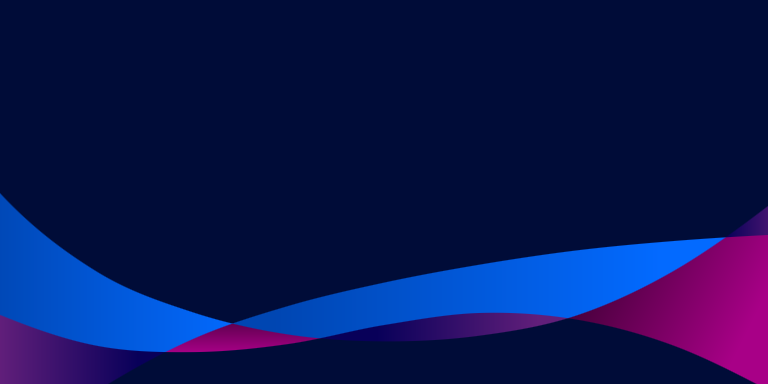
Give the GLSL for this background, as a Shadertoy shader.

```glsl
// Three crossing waves that form blue, magenta and violet ribbons on deep navy.
#define NAVY vec3(0.0, 0.047, 0.22)
#define BLUE_DEEP vec3(0.0, 0.275, 0.70)
#define BLUE_BRIGHT vec3(0.01, 0.415, 1.0)
#define MAGENTA_DEEP vec3(0.30, 0.0, 0.25)
#define MAGENTA_BRIGHT vec3(0.66, 0.0, 0.53)
#define INDIGO vec3(0.03, 0.0, 0.35)
#define VIOLET vec3(0.38, 0.12, 0.48)
#define SPANS 8

// Smooth curve through evenly spaced heights, with one guide knot past each end
float wave(float x, float h[SPANS + 3]) {
    float s = x * float(SPANS);
    int i = clamp(int(s), 0, SPANS - 1);
    float t = s - float(i);
    float p0 = h[i], p1 = h[i + 1], p2 = h[i + 2], p3 = h[i + 3];
    return p1 + 0.5 * t * (p2 - p0 + t * (2.0 * p0 - 5.0 * p1 + 4.0 * p2 - p3
         + t * (3.0 * (p1 - p2) + p3 - p0)));
}

// Antialiased coverage of the area below a curve
float below(float y, float curve) {
    float d = curve - y;
    return clamp(0.5 + d / max(fwidth(d), 1e-5), 0.0, 1.0);
}

// Linear position between two stops
float ramp(float a, float b, float x) {
    return clamp((x - a) / (b - a), 0.0, 1.0);
}

void mainImage(out vec4 fragColor, in vec2 fragCoord) {
    vec2 uv = fragCoord / iResolution.xy;
    float x = uv.x, y = uv.y;

    // Valley, ripple and rising waves
    float valley = below(y, wave(x, float[](0.831, 0.497, 0.294, 0.1875, 0.129,
        0.111, 0.126, 0.178, 0.292, 0.4635, 0.674)));
    float ripple = below(y, wave(x, float[](0.302, 0.180, 0.100, 0.083, 0.104,
        0.1535, 0.185, 0.168, 0.1015, -0.0156, -0.159)));
    float rise = below(y, wave(x, float[](-0.406, -0.195, -0.0195, 0.116, 0.203,
        0.264, 0.311, 0.3477, 0.372, 0.388, 0.396)));

    // Ribbon gradients
    vec3 leftBlue = mix(BLUE_DEEP, BLUE_BRIGHT, ramp(-0.02, 0.31, x));
    vec3 rightBlue = mix(BLUE_DEEP, BLUE_BRIGHT, ramp(0.36, 0.86, x));
    vec3 leftViolet = mix(VIOLET, INDIGO, ramp(0.0, 0.18, x));
    vec3 midViolet = mix(INDIGO, VIOLET, ramp(0.49, 0.70, x));
    vec3 rightViolet = mix(INDIGO, VIOLET, ramp(0.945, 1.03, x));
    float glow = x < 0.5 ? ramp(0.18, 0.08, y)
                         : ramp(0.76, 0.99, x + 0.25 * (0.2 - y));
    vec3 magenta = mix(MAGENTA_DEEP, MAGENTA_BRIGHT, glow);
    vec3 outer = x < 0.6 ? leftBlue : rightViolet;

    // Each ribbon fills one combination of sides of the three waves
    float outerArea = valley * (1.0 - ripple) * (1.0 - rise);
    float rightBlueArea = rise * (1.0 - valley) * (1.0 - ripple);
    float magentaArea = valley * rise * (1.0 - ripple);
    float leftVioletArea = valley * ripple * (1.0 - rise);
    float midVioletArea = ripple * rise * (1.0 - valley);

    vec3 color = NAVY;
    color += (outer - NAVY) * outerArea;
    color += (rightBlue - NAVY) * rightBlueArea;
    color += (magenta - NAVY) * magentaArea;
    color += (leftViolet - NAVY) * leftVioletArea;
    color += (midViolet - NAVY) * midVioletArea;
    fragColor = vec4(color, 1.0);
}
```
